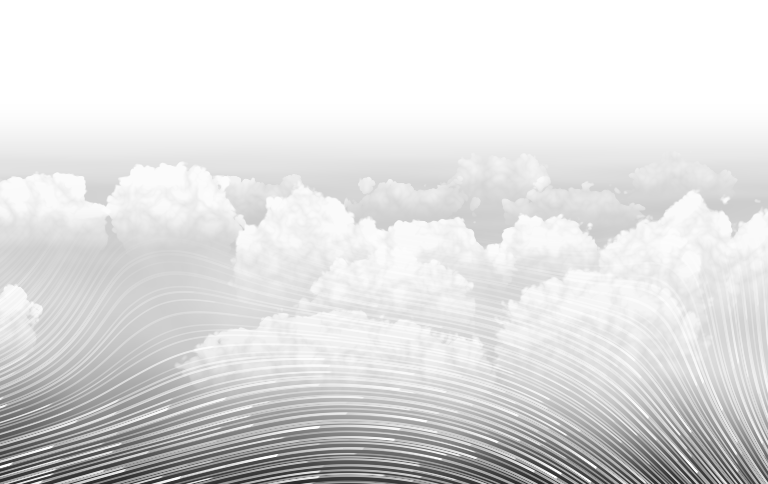
Write a WebGL 2 fragment shader that draws this background.

```glsl
#version 300 es
precision highp float;

uniform vec2 u_resolution;
out vec4 fragColor;

// Cloud puffs: centre x, centre y, radius x, radius y
const vec4 farPuffs[5] = vec4[5](
  vec4(0.54, 0.57, 0.09, 0.045), vec4(0.85, 0.575, 0.09, 0.045),
  vec4(1.03, 0.61, 0.10, 0.06), vec4(1.19, 0.565, 0.11, 0.055),
  vec4(1.40, 0.62, 0.08, 0.045));
const vec4 nearPuffs[12] = vec4[12](
  vec4(0.06, 0.54, 0.14, 0.09), vec4(0.36, 0.54, 0.12, 0.10),
  vec4(1.59, 0.43, 0.09, 0.13), vec4(0.90, 0.45, 0.14, 0.08),
  vec4(1.14, 0.46, 0.11, 0.085), vec4(0.64, 0.45, 0.14, 0.135),
  vec4(1.43, 0.44, 0.08, 0.16), vec4(1.34, 0.38, 0.11, 0.15),
  vec4(0.80, 0.37, 0.16, 0.09), vec4(1.24, 0.27, 0.20, 0.16),
  vec4(0.0, 0.31, 0.07, 0.08), vec4(0.70, 0.23, 0.30, 0.11));

float hash(vec2 p) {
  return fract(sin(dot(p, vec2(127.1, 311.7))) * 43758.5);
}

float corner(vec2 cell, vec2 offset) {
  float angle = 6.2832 * hash(cell);
  return dot(vec2(cos(angle), sin(angle)), offset);
}

float gradientNoise(vec2 p) {
  vec2 i = floor(p), f = fract(p), e = vec2(1.0, 0.0);
  vec2 s = f * f * f * (f * (f * 6.0 - 15.0) + 10.0);
  return mix(mix(corner(i, f), corner(i + e, f - e), s.x),
             mix(corner(i + e.yx, f - e.yx), corner(i + 1.0, f - 1.0), s.x), s.y);
}

float fbm(vec2 p) {
  float sum = 0.0, amp = 0.6;
  for (int i = 0; i < 5; i++) {
    sum += amp * gradientNoise(p);
    p = mat2(1.6, 1.2, -1.2, 1.6) * p + 3.7;
    amp *= 0.5;
  }
  return sum;
}

// Paints one puff: crisp lumpy crown, shaded and dissolving base
float paintPuff(float tone, vec2 p, vec2 warped, vec4 puff, float light, float alpha, float lumps) {
  vec2 q = (warped - puff.xy) / puff.zw;
  float cover = 1.0 - smoothstep(0.95, 1.03, length(q) - 0.035 * lumps / puff.w);
  cover *= smoothstep(-0.9, 0.45, (p.y - puff.y) / puff.w);
  float shade = light + 0.04 * smoothstep(-0.2, 0.9, q.y) + 0.14 * (lumps - 0.25);
  return mix(tone, min(shade, 0.99), cover * alpha);
}

// Stream function whose level curves are the flowing strands
float stream(vec2 p) {
  float side = p.x - 0.72;
  float fall = side > 0.0 ? 0.65 * side * side * (1.0 - smoothstep(-0.05, 0.8, p.y))
                          : 0.3 * (sqrt(side * side + 0.04) - 0.2);
  float spread = p.x < 0.27 ? 0.22 : 0.34;
  float leftArch = 0.24 * exp(-pow(abs(p.x - 0.27) / spread, 2.0)) * smoothstep(0.08, 0.62, p.y);
  float rightRidge = 0.08 * exp(-pow(abs(p.x - 1.42) / 0.17, 2.0)) * smoothstep(0.1, 0.6, p.y);
  return p.y + fall - leftArch - rightRidge;
}

// Thin strands, one per integer row of q, brightening along each dash of t
float strands(float q, float t, float seed) {
  float w = length(vec2(dFdx(q), dFdy(q))), row = floor(q);
  float h = hash(vec2(row, seed));
  float u = t * (2.0 + 4.0 * h) + 17.0 * h;
  float f = fract(u);
  float glow = hash(vec2(row, floor(u) + seed));
  float dash = f * (1.0 - smoothstep(0.96, 0.99, f));
  float halfWidth = min((0.0013 + 0.0013 * h) * u_resolution.y * w, 0.32);
  float line = 1.0 - smoothstep(halfWidth - 0.6 * w, halfWidth + 0.6 * w, abs(fract(q) - 0.5));
  return line * (0.25 + 0.25 * h + 0.6 * glow * dash);
}

void main() {
  vec2 p = gl_FragCoord.xy / u_resolution.y;

  // White sky sinking into grey haze
  float tone = mix(0.81, 1.0, smoothstep(0.55, 0.80, p.y));
  float haze = smoothstep(0.4, 0.55, p.y) * (1.0 - smoothstep(0.6, 0.72, p.y));
  tone += 0.035 * haze * gradientNoise(p * vec2(3.0, 38.0));
  float mist = 1.0 - smoothstep(0.38, 0.52, p.y + 0.12 * fbm(p * 6.0));
  tone = mix(tone, 0.89 + 0.1 * fbm(p * 5.0), mist * mix(0.5, 0.85, smoothstep(0.3, 0.7, p.x)));

  // Cloud banks, back to front
  float lumps = abs(gradientNoise(p * 15.0)) + 0.6 * abs(gradientNoise(p * 31.0 + 7.0))
              + 0.35 * abs(gradientNoise(p * 64.0 + 3.0));
  vec2 warped = p + 0.06 * vec2(fbm(p * 9.0), fbm(p * 9.0 + 31.0));
  for (int i = 0; i < 5; i++)
    tone = paintPuff(tone, p, warped, farPuffs[i], 0.87, 0.7, lumps);
  for (int i = 0; i < 12; i++)
    tone = paintPuff(tone, p, warped, nearPuffs[i], 0.93, 0.95, lumps);

  // Darkness gathering along the lower edge
  float reach = mix(0.32, 0.24, smoothstep(0.2, 0.7, p.x));
  tone *= mix(0.25, 1.0, smoothstep(-0.05, reach, p.y + 0.05 * gradientNoise(p * 4.0)));

  // Flowing light strands fading upward
  float psi = stream(p);
  float along = p.x - 0.7 * p.y;
  float light = max(strands(psi * 88.0, along, 3.0), strands(psi * 57.0 + 0.3, along, 19.0));
  float strength = 1.0 - smoothstep(0.08, 0.57, p.y);
  tone -= 0.07 * strength * (1.0 - light);
  tone = mix(tone, 1.0, min(1.05 * light, 1.0) * strength);

  fragColor = vec4(vec3(clamp(tone, 0.0, 1.0)), 1.0);
}
```
